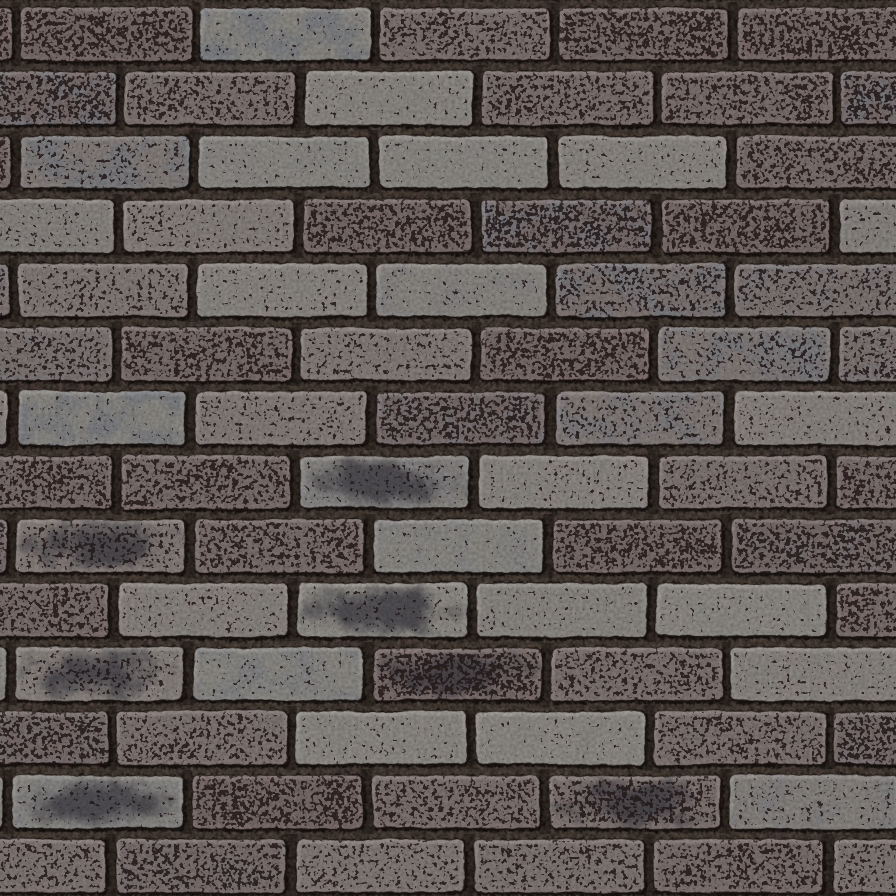
A three.js fragment shader for this texture:

```glsl
// Weathered grey and russet brick wall in running bond, with dark recessed mortar.
varying vec2 vUv;

const vec2 GRID = vec2(5.0, 14.0);            // bricks across, courses up
const vec2 HALF_BRICK = vec2(0.0942, 0.0290); // half size in canvas units
const float CORNER = 0.006;
const float SOFT = 0.0011;

const vec3 PALE = vec3(0.515, 0.505, 0.485);
const vec3 RUSSET = vec3(0.435, 0.385, 0.380);
const vec3 SLATE = vec3(0.425, 0.435, 0.455);
const vec3 SOOT = vec3(0.215, 0.210, 0.235);
const vec3 PIT = vec3(0.135, 0.100, 0.095);
const vec3 MORTAR = vec3(0.235, 0.200, 0.175);
const vec3 SHADOW = vec3(0.090, 0.070, 0.058);

float hash(vec2 p) {
  vec3 h = fract(p.xyx * 0.1031);
  h += dot(h, h.yzx + 33.33);
  return fract((h.x + h.y) * h.z);
}

float cornerSlope(vec2 cell, vec2 offset) {
  float angle = 6.28318 * hash(cell);
  return dot(vec2(cos(angle), sin(angle)), offset);
}

// Gradient noise, roughly -0.7 to 0.7
float noise(vec2 p) {
  vec2 i = floor(p);
  vec2 f = p - i;
  vec2 u = f * f * f * (f * (f * 6.0 - 15.0) + 10.0);
  vec2 e = vec2(1.0, 0.0);
  float low = mix(cornerSlope(i, f), cornerSlope(i + e, f - e), u.x);
  float high = mix(cornerSlope(i + e.yx, f - e.yx), cornerSlope(i + 1.0, f - 1.0), u.x);
  return mix(low, high, u.y);
}

float fbm(vec2 p) {
  float sum = 0.0;
  float amp = 0.6;
  for (int i = 0; i < 3; i++) {
    sum += amp * noise(p);
    p = p * 2.1 + 17.3;
    amp *= 0.55;
  }
  return sum;
}

float roundedBox(vec2 p, vec2 halfSize, float radius) {
  vec2 q = abs(p) - halfSize + radius;
  return length(max(q, 0.0)) + min(max(q.x, q.y), 0.0) - radius;
}

// Fired clay: per-brick tint, soot, pits and fine grain
vec3 brickFace(vec2 uv, vec2 q, vec2 id, float d, float speckle) {
  float wear = smoothstep(0.05, 0.95, hash(id + 7.0));
  float patches = fbm(uv * 26.0 + id * 3.7);
  vec3 color = mix(PALE, RUSSET, clamp(wear + 0.35 * patches, 0.0, 1.0));
  float blue = smoothstep(0.6, 0.95, hash(id + 51.0)) * smoothstep(-0.25, 0.3, patches);
  color = mix(color, SLATE, 0.8 * blue);

  float spread = length(q / HALF_BRICK) + 0.9 * patches;
  float soot = step(0.88, hash(id + 83.0)) * (1.0 - smoothstep(0.35, 1.1, spread));
  color = mix(color, SOOT, 0.75 * soot);

  float rim = smoothstep(-0.0065, -0.0015, d);
  float limit = 0.38 - 0.36 * wear - 0.28 * patches - 0.1 * soot + 0.22 * rim;
  float pits = smoothstep(limit - 0.10, limit + 0.12, speckle);
  color *= 1.0 + 0.16 * noise(uv * 260.0 + 40.0) + 0.10 * patches;
  color = mix(color, PIT, 0.88 * pits);

  // Worn rim catches light from the upper left
  vec2 side = q / HALF_BRICK;
  float lit = 0.045 + 0.035 * clamp(side.y - 0.3 * side.x, -1.0, 1.0);
  return color + rim * lit;
}

// Mortar bed, darkest beside the bricks and in the upright joints
vec3 mortarJoint(vec2 q, vec2 halfSize, float speckle) {
  float shade = roundedBox(q - vec2(0.0015, -0.0015), halfSize, CORNER);
  float bed = smoothstep(0.0005, 0.0045, shade + 0.003 * speckle);
  float upright = smoothstep(-0.002, 0.002, abs(q.x) - halfSize.x);
  vec3 color = mix(SHADOW, MORTAR, bed * (1.0 - 0.5 * upright));
  return color * (1.0 + 0.6 * speckle);
}

void main() {
  vec2 uv = vUv;
  vec2 sway = vec2(noise(uv * 17.0), noise(uv * 17.0 + 60.0));
  vec2 p = (uv + 0.0022 * sway) * GRID + vec2(0.0, 0.03);

  // Alternate courses slide by about half a brick
  float course = floor(p.y);
  float odd = mod(course, 2.0);
  p.x -= mix(0.62, 0.04, odd) + 0.004 * course;
  vec2 id = mod(vec2(floor(p.x), course), GRID);

  vec2 q = (fract(p) - 0.5) / GRID;
  vec2 jitter = vec2(hash(id + 13.0), hash(id + 29.0)) - 0.5;
  vec2 halfSize = HALF_BRICK + jitter * vec2(0.0022, 0.0014);
  float speckle = 0.7 * noise(uv * 170.0) + 0.6 * noise(uv * 320.0 + 90.0);
  float chips = 0.0016 * noise(uv * 75.0) + 0.0012 * speckle;
  float d = roundedBox(q, halfSize, CORNER) + chips;

  vec3 face = brickFace(uv, q, id, d, speckle);
  vec3 joint = mortarJoint(q, halfSize, speckle);
  vec3 color = mix(face, joint, smoothstep(-SOFT, SOFT, d));
  gl_FragColor = vec4(clamp(color, 0.0, 1.0), 1.0);
}
```
